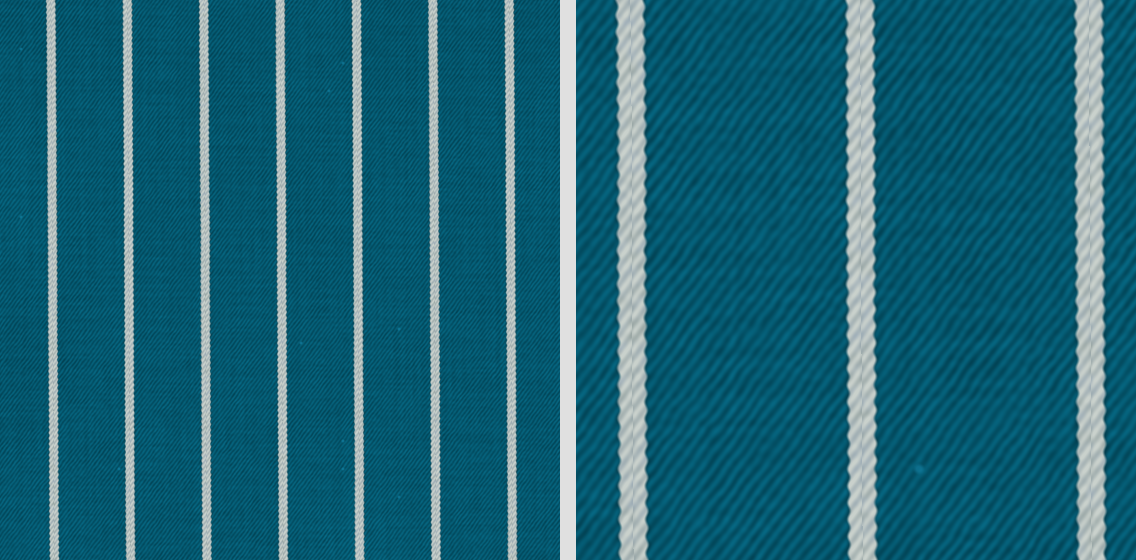
Left: the whole. Right: its middle third, enlarged.
This texture is drawn by a WebGL 1 fragment shader. Its source:

```glsl
precision highp float;
uniform vec2 u_resolution;

#define PITCH 0.1364
#define FIRST_STRIPE 0.0968
#define LEAN 0.0057
#define HALF_WIDTH 0.0080
#define TWILL vec2(135.0, -100.0)
#define CONTRAST 0.55
#define TEAL_DARK vec3(0.01, 0.30, 0.38)
#define TEAL_LIGHT vec3(0.02, 0.38, 0.48)
#define CORD_LIGHT vec3(0.79, 0.82, 0.80)
#define CORD_SHADE vec3(0.61, 0.66, 0.65)
#define CORD_BLUE vec3(0.63, 0.69, 0.73)
#define TAU 6.28318

float hash(vec2 p) {
  return fract(sin(dot(p, vec2(127.1, 311.7))) * 43758.5453);
}

float noise(vec2 p) {
  vec2 i = floor(p);
  vec2 f = fract(p);
  f = f * f * (3.0 - 2.0 * f);
  float low = mix(hash(i), hash(i + vec2(1.0, 0.0)), f.x);
  float high = mix(hash(i + vec2(0.0, 1.0)), hash(i + vec2(1.0, 1.0)), f.x);
  return mix(low, high, f.y);
}

// Teal ground: diagonal ribs with uneven yarn and soft tonal drift
vec3 twillGround(vec2 uv, float phase) {
  float wobble = 0.25 * (noise(uv * 90.0) - 0.5);
  float rib = sin(TAU * (phase + wobble));
  float strength = CONTRAST * (0.75 + 0.5 * noise(uv * 45.0 + 7.0));
  float warp = noise(uv * vec2(230.0, 9.0)) - 0.5;
  float weft = noise(uv * vec2(14.0, 210.0) + 31.0) - 0.5;
  float grain = noise(uv * 260.0 + 53.0) - 0.5;
  float drift = noise(uv * 3.0 + 11.0) - 0.5;
  float tone = 0.48 + strength * rib + 0.25 * warp + 0.3 * weft
             + 0.4 * grain + 0.2 * drift;
  return mix(TEAL_DARK, TEAL_LIGHT, tone);
}

// Pale cord: two columns of slanted grains, staggered by half a step
vec3 cord(vec2 uv, float across, float phase) {
  float column = step(0.0, across);
  float grain = 0.5 + 0.5 * sin(TAU * (phase + 0.5 * column));
  float valley = 1.0 - smoothstep(0.0, 0.25, abs(across));
  float fuzz = noise(uv * 240.0 + 19.0) - 0.5;
  float tone = 0.2 + 0.75 * grain - 0.2 * valley + 0.35 * fuzz;
  vec3 shade = mix(CORD_SHADE, CORD_BLUE, noise(uv * 150.0 + 71.0));
  return mix(shade, CORD_LIGHT, clamp(tone, 0.0, 1.0));
}

void main() {
  vec2 uv = gl_FragCoord.xy / u_resolution;
  float pixel = 1.0 / min(u_resolution.x, u_resolution.y);
  float phase = dot(uv, TWILL);

  // Signed distance from the nearest stripe's slightly leaning centre
  float offset = uv.x - FIRST_STRIPE + LEAN * uv.y;
  float index = floor(offset / PITCH + 0.5);
  float dist = offset - index * PITCH;
  dist += 0.0006 * (noise(vec2(index * 17.0, uv.y * 12.0)) - 0.5);

  vec3 color = twillGround(uv, phase);

  // Rare bright lint flecks
  vec2 cell = floor(uv * 40.0);
  vec2 inCell = fract(uv * 40.0) - 0.5;
  float fleck = step(0.994, hash(cell + 5.0))
              * (1.0 - smoothstep(0.04, 0.16, length(inCell)));
  color = mix(color, vec3(0.08, 0.52, 0.66), 0.6 * fleck);

  // Dark seam beside the cord, then the cord with scalloped edges
  float side = step(0.0, dist);
  float scallop = 0.0007 * sin(TAU * (TWILL.y * uv.y + 0.5 * side));
  float edge = abs(dist) - HALF_WIDTH - scallop;
  float seam = 1.0 - smoothstep(0.0, 0.003, edge);
  color *= 1.0 - 0.15 * seam;
  float soft = max(pixel, 0.0012);
  float cover = 1.0 - smoothstep(-soft, soft, edge);
  color = mix(color, cord(uv, dist / HALF_WIDTH, phase), cover);

  gl_FragColor = vec4(color, 1.0);
}
```
